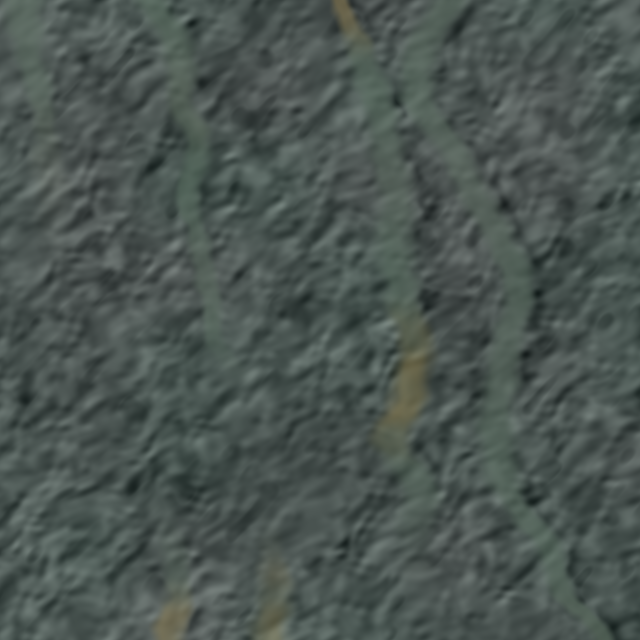
A WebGL 1 fragment shader for this texture:

```glsl
precision highp float;

// Weathered grey-green rock: slanting soft grains, lit from the upper left,
// crossed by a few smooth, pale veins with ochre stains and shadowed edges.
// Stretched value noise gives the relief; a loop lays the wandering veins.

uniform vec2 u_resolution;

float hash(vec2 p) {
  return fract(sin(dot(p, vec2(127.1, 311.7))) * 43758.5453);
}

float noise(vec2 p) {
  vec2 cell = floor(p);
  vec2 f = fract(p);
  f = f * f * (3.0 - 2.0 * f);
  float low = mix(hash(cell), hash(cell + vec2(1.0, 0.0)), f.x);
  float high = mix(hash(cell + vec2(0.0, 1.0)), hash(cell + vec2(1.0, 1.0)), f.x);
  return mix(low, high, f.y);
}

// Coordinates along and across a direction, for stretched grains
vec2 slant(vec2 p, float angle) {
  float c = cos(angle);
  float s = sin(angle);
  return vec2(c * p.x + s * p.y, c * p.y - s * p.x);
}

float rockHeight(vec2 p) {
  p += 0.016 * (vec2(noise(p * 19.0), noise(p * 19.0 + 40.0)) - 0.5);
  float height = 0.48 * noise(slant(p, 0.75) * vec2(32.0, 56.0) + 11.0);
  height += 0.30 * noise(slant(p, 0.45) * vec2(60.0, 88.0) + 73.0);
  height += 0.22 * noise(slant(p, 1.05) * vec2(17.0, 27.0) + 29.0);
  return height;
}

void main() {
  vec2 p = gl_FragCoord.xy / min(u_resolution.x, u_resolution.y);

  // Veins lean to the right as they run down, fading in and out
  float vein = 0.0;
  float stain = 0.0;
  float shadow = 0.0;
  for (int i = 0; i < 4; i++) {
    float id = float(i);
    float center = 0.06 + 0.21 * id + 0.2 * (1.0 - p.y);
    center += 0.13 * (noise(vec2(p.y * 3.5 + 5.0, id * 7.0 + 2.0)) - 0.5);
    center += 0.035 * (noise(vec2(p.y * 13.0, id * 5.0 + 31.0)) - 0.5);
    float side = p.x - center + 0.012 * (noise(p * 45.0) - 0.5);
    float width = 0.016 + 0.018 * noise(vec2(p.y * 6.0, id * 3.0 + 17.0));
    float presence = smoothstep(0.15, 0.5, noise(vec2(p.y * 3.0 + 9.0, id * 11.0 + 4.0)));
    float body = presence * (1.0 - smoothstep(width * 0.3, width * 1.3, abs(side)));
    float rust = smoothstep(0.42, 0.75, noise(vec2(p.y * 5.0 + 3.0, id * 13.0 + 8.0)));
    float edge = (side - width * 1.25) / 0.013;
    vein = max(vein, body);
    stain = max(stain, body * rust);
    shadow = max(shadow, presence * exp(-edge * edge));
  }

  // Grain relief, rougher in some patches and smoothed over the veins
  float height = rockHeight(p);
  float slope = height - rockHeight(p + vec2(-0.006, 0.008));
  float rough = 0.75 + 0.5 * noise(p * 5.0 + 60.0);
  float tone = 0.25 * rough * (height - 0.5 + 0.6 * slope);
  tone *= 1.0 - 0.6 * vein;
  tone += 0.055 * (noise(p * 4.0 + 21.0) - 0.5);

  // Dark pits between grains and along the right side of each vein
  float pit = smoothstep(0.68, 0.92, noise(slant(p, 0.85) * vec2(22.0, 42.0) + 90.0));
  float gap = smoothstep(0.4, 0.75, noise(p * vec2(22.0, 30.0) + 15.0));
  tone -= (1.0 - vein) * (0.06 * pit + 0.1 * shadow * gap);

  vec3 color = vec3(0.305, 0.345, 0.333) + tone * vec3(1.0, 1.03, 1.0);

  // Cool and greenish drift, then the mineral tints of the veins
  float drift = noise(p * 7.0 + 33.0) - 0.5;
  color += drift * vec3(-0.018, 0.008, -0.004);
  color += vein * vec3(0.03, 0.048, 0.026);
  float mottle = 0.45 + 0.75 * noise(p * 28.0 + 50.0);
  color += stain * mottle * vec3(0.095, 0.024, -0.045);

  gl_FragColor = vec4(clamp(color, vec3(0.05, 0.065, 0.055), vec3(1.0)), 1.0);
}
```
